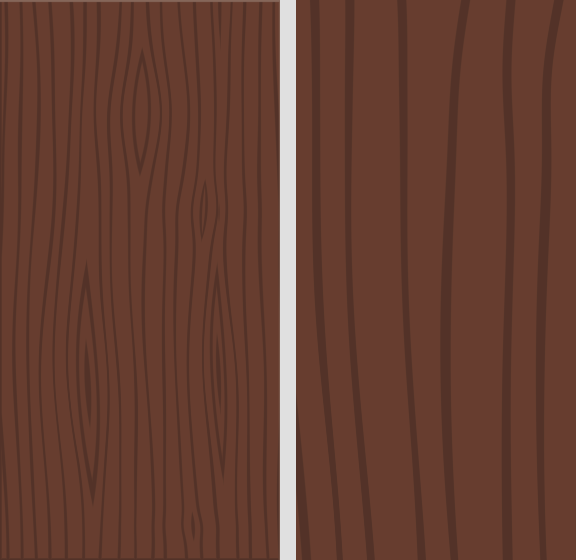
Left, the full canvas; right, a detail of the centre.
Write a Shadertoy shader that draws this texture.

```glsl
// Cartoon wood plank: thin dark grain lines running upwards on flat brown.
// Grain lines are contours of a warped x coordinate; each knot parts that
// coordinate so the lines flow around it, and a fine bevel frames the plank.

const vec3 WOOD  = vec3(0.402, 0.241, 0.183);
const vec3 GRAIN = vec3(0.325, 0.198, 0.158);
const vec3 SHINE = vec3(0.520, 0.400, 0.350);

const float LINES = 17.0;        // grain lines across the plank
const float LINE_HALF = 0.098;   // half line width, in line spacings
const float SPREAD = 0.10;       // how far a knot pushes the grain aside

// Knots: grain gap number, height, half width, half height
const int KNOTS = 6;
const vec4 KNOT[KNOTS] = vec4[KNOTS](
    vec4( 5.5, 0.63, 0.0390, 0.440),
    vec4(13.5, 0.67, 0.0300, 0.390),
    vec4( 8.5, 1.60, 0.0320, 0.230),
    vec4(12.5, 1.25, 0.0160, 0.110),
    vec4(11.5, 0.12, 0.0065, 0.052),
    vec4(13.5, 2.00, 0.0065, 0.160));

vec2 hashGradient(vec2 cell) {
    float n = fract(sin(dot(cell, vec2(127.1, 311.7))) * 43758.55);
    return vec2(cos(6.2832 * n), sin(6.2832 * n));
}

float gradientNoise(vec2 p) {
    vec2 i = floor(p), f = fract(p);
    vec2 s = f * f * f * (f * (f * 6.0 - 15.0) + 10.0);
    vec2 e = vec2(0.0, 1.0);
    float a = dot(hashGradient(i), f);
    float b = dot(hashGradient(i + e.yx), f - e.yx);
    float c = dot(hashGradient(i + e.xy), f - e.xy);
    float d = dot(hashGradient(i + e.yy), f - e.yy);
    return mix(mix(a, b, s.x), mix(c, d, s.x), s.y);
}

// Coverage of an upright lens with pointed tips
float lens(vec2 p, vec2 halfSize, float soft) {
    float t = p.y / halfSize.y;
    float edge = abs(p.x) - halfSize.x * (1.0 - t * t);
    return 1.0 - smoothstep(-soft, soft, edge);
}

// Small knots are solid, larger ones are rings, the tallest have a core
float knotShape(vec2 p, vec2 halfSize, float soft) {
    float dark = lens(p, halfSize, soft);
    if (halfSize.x > 0.01) {
        vec2 hollow = vec2(halfSize.x - 0.0105, halfSize.y * 0.78);
        dark -= lens(p, hollow, soft);
    }
    if (halfSize.y > 0.3) dark += lens(p, halfSize * vec2(0.27, 0.36), soft);
    return clamp(dark, 0.0, 1.0);
}

// Closes a gap of the given half width around zero, fading with distance
float closeGap(float x, float gap, float spread) {
    float a = abs(x);
    return sign(x) * max(a - gap * exp(-max(a - gap, 0.0) / spread), 0.0);
}

// Wavering lines at whole values of u, each with its own drift and width
float grainLines(float u, float y, float soft) {
    float dark = 0.0;
    for (int k = -1; k <= 1; k++) {
        float id = floor(u + 0.5) + float(k);
        float drift = 0.6 * gradientNoise(vec2(id * 7.31 + 0.4, y * 1.1));
        float swell = 1.0 + 0.6 * gradientNoise(vec2(id * 3.77 + 40.3, y * 2.3));
        float d = abs(u - id - clamp(drift, -0.27, 0.27));
        float w = LINE_HALF * swell;
        dark = max(dark, 1.0 - smoothstep(w - soft, w + soft, d));
    }
    return dark;
}

// Share of a pixel lying within a border of the given width
float border(float distanceIn, float width, float soft) {
    return 1.0 - smoothstep(width - soft, width + soft, distanceIn);
}

void mainImage(out vec4 fragColor, in vec2 fragCoord) {
    vec2 p = fragCoord / iResolution.xy * vec2(1.0, 2.0);
    float soft = 0.8 / iResolution.x;

    // Slow meander shared by grain and knots
    float x = p.x + 0.045 * gradientNoise(p * vec2(2.4, 1.0) + vec2(3.3, 8.6));

    // Knots, each parting the grain around itself
    float dark = 0.0;
    for (int i = 0; i < KNOTS; i++) {
        vec4 knot = KNOT[i];
        float center = knot.x / LINES;
        vec2 local = vec2(x - center, p.y - knot.y);
        dark = max(dark, knotShape(local, knot.zw, soft));
        float t = local.y / knot.w;
        float gap = 1.5 * knot.z * exp(-1.2 * t * t);
        x = center + closeGap(local.x, gap, SPREAD);
    }
    dark = max(dark, grainLines(x * LINES, p.y, soft * LINES));

    // Bevel: shaded left and bottom, lit top and right
    dark = max(dark, border(min(p.x, p.y), 0.006, soft));
    float lit = max(border(2.0 - p.y, 0.007, soft),
                    0.7 * border(1.0 - p.x, 0.004, soft));

    vec3 color = mix(WOOD, GRAIN, dark);
    fragColor = vec4(mix(color, SHINE, lit), 1.0);
}
```
